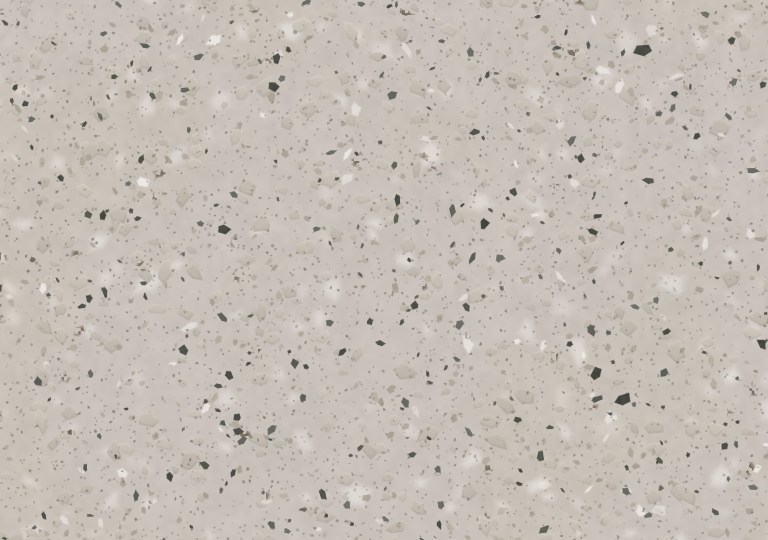
Give the GLSL for this texture, as a Shadertoy shader.

```glsl
// Pale speckled composite stone: a warm grey resin holding cloudy white patches,
// translucent beige chips, pearly shards, dark mineral grains and fine specks.
// Each kind is one jittered-grid layer of random convex polygons, painted in turn.

const float TAU = 6.2831853;

const vec3 RESIN_PINK  = vec3(0.790, 0.763, 0.740);
const vec3 RESIN_BEIGE = vec3(0.785, 0.757, 0.717);
const vec3 CLOUD       = vec3(0.880, 0.867, 0.845);
const vec3 BEIGE       = vec3(0.755, 0.727, 0.682);
const vec3 OLIVE       = vec3(0.640, 0.610, 0.550);
const vec3 PEARL       = vec3(0.925, 0.915, 0.895);
const vec3 SPECK       = vec3(0.500, 0.500, 0.455);
const vec3 CHARCOAL    = vec3(0.260, 0.270, 0.235);
const vec3 RUST        = vec3(0.400, 0.345, 0.280);

vec4 hash4(vec2 cell, float seed) {
    vec2 s = cell + seed * vec2(17.3, 41.7);
    vec4 q = fract(s.xyxy * vec4(0.1031, 0.1030, 0.0973, 0.1099));
    q += dot(q, q.wzxy + 33.33);
    return fract((q.xxyz + q.yzzw) * q.zywx);
}

float valueNoise(vec2 p, float seed) {
    vec2 i = floor(p), f = fract(p);
    f = f * f * (3.0 - 2.0 * f);
    float low  = mix(hash4(i, seed).x, hash4(i + vec2(1, 0), seed).x, f.x);
    float high = mix(hash4(i + vec2(0, 1), seed).x, hash4(i + vec2(1, 1), seed).x, f.x);
    return mix(low, high, f.y);
}

mat2 rotation(float angle) {
    float c = cos(angle), s = sin(angle);
    return mat2(c, -s, s, c);
}

// Signed distance-like value of a random five-sided chip.
float polygon(vec2 q, float radius, vec2 cell, float seed) {
    float d = -radius;
    for (int i = 0; i < 5; i++) {
        vec4 h = hash4(cell, seed + 1.7 * float(i + 1));
        float angle = (float(i) + 0.5 * h.x) * TAU / 5.0;
        d = max(d, dot(q, vec2(cos(angle), sin(angle))) - radius * mix(0.62, 1.0, h.y));
    }
    return d;
}

// Scattered chips: x = coverage, y = random tone, z = height within chip, w = depth from rim.
vec4 chips(vec2 p, float cells, float share, float size, float stretch, float blur, float seed) {
    vec4 best = vec4(0.0);
    vec2 home = floor(p * cells);
    float edge = max(blur, 0.8 / iResolution.y);
    for (int y = -1; y <= 1; y++)
    for (int x = -1; x <= 1; x++) {
        vec2 cell = home + vec2(x, y);
        vec4 h = hash4(cell, seed);
        if (h.x > share) continue;
        vec4 g = hash4(cell, seed + 0.63);
        float radius = size * mix(0.4, 1.0, g.x * g.x);
        float longness = mix(1.0, stretch, g.y);
        vec2 offset = p - (cell + h.yz) / cells;
        vec2 q = rotation(h.w * TAU) * offset;
        q *= vec2(inversesqrt(longness), sqrt(longness));
        float d = polygon(q, radius, cell, seed);
        float cover = 1.0 - smoothstep(-edge, edge, d);
        if (cover > best.x)
            best = vec4(cover, g.z, clamp(offset.y / radius, -1.0, 1.0), -d / radius);
    }
    return best;
}

vec3 paint(vec3 under, vec3 colour, float cover, float opacity) {
    return mix(under, colour, clamp(cover * opacity, 0.0, 1.0));
}

void mainImage(out vec4 fragColor, in vec2 fragCoord) {
    vec2 p = fragCoord / iResolution.y;

    // Resin with broad warm drifts and faint mottling
    vec3 col = mix(RESIN_PINK, RESIN_BEIGE, valueNoise(p * 4.0, 2.0));
    col += 0.020 * (valueNoise(p * 28.0, 3.0) - 0.5);
    col += 0.022 * (valueNoise(p * 85.0, 4.0) - 0.5);

    // Buried cloudy patches
    vec4 c = chips(p, 14.0, 0.50, 0.022, 1.8, 0.010, 5.0);
    col = paint(col, CLOUD, c.x, 0.25 + 0.65 * c.y);

    // Translucent chips, lit at the top and shaded along the lower rim
    c = chips(p, 22.0, 0.50, 0.020, 1.9, 0.0022, 11.0);
    float rim = 1.0 - smoothstep(0.0, 0.35, c.w);
    vec3 chip = BEIGE + 0.055 * (c.y - 0.4) + 0.022 * c.z;
    chip += rim * mix(-0.055, 0.045, smoothstep(-0.4, 0.5, c.z));
    col = paint(col, chip, c.x, 0.80);

    c = chips(p, 38.0, 0.20, 0.0085, 2.0, 0.0018, 17.0);
    col = paint(col, OLIVE + 0.10 * (c.y - 0.3), c.x, 0.75);

    // Pearly shards
    c = chips(p, 19.0, 0.14, 0.013, 3.2, 0.0025, 23.0);
    col = paint(col, PEARL, c.x, 0.45 + 0.55 * c.y);

    // Fine grey-green dust
    c = chips(p, 90.0, 0.34, 0.0031, 1.6, 0.0016, 29.0);
    col = paint(col, SPECK, c.x, 0.25 + 0.65 * c.y);

    // Porous rusty clusters
    c = chips(p, 14.0, 0.13, 0.018, 1.5, 0.005, 31.0);
    float pores = smoothstep(0.52, 0.72, valueNoise(p * 190.0, 37.0));
    col = paint(col, RUST, c.x * pores, 0.75);

    // Dark grains, medium then large
    c = chips(p, 36.0, 0.14, 0.0088, 2.2, 0.0014, 41.0);
    col = paint(col, CHARCOAL + 0.17 * c.y, c.x, 0.95);
    c = chips(p, 9.0, 0.17, 0.0150, 1.6, 0.0016, 47.0);
    vec3 grain = CHARCOAL + 0.06 * c.y + 0.06 * (valueNoise(p * 130.0, 53.0) - 0.5);
    col = paint(col, grain, c.x, 1.0);

    fragColor = vec4(col, 1.0);
}
```
